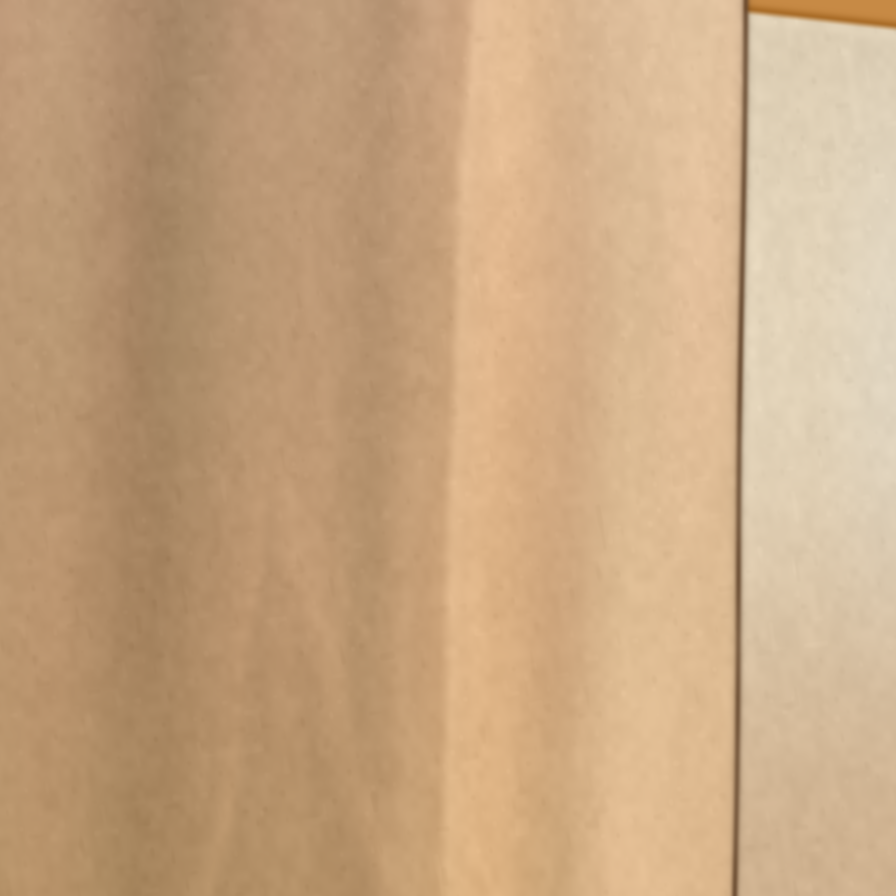
This texture is drawn by a Shadertoy shader. Its source:

```glsl
#define DARK_WOOD vec3(0.625, 0.500, 0.362)
#define MID_WOOD vec3(0.752, 0.608, 0.458)
#define LIGHT_WOOD vec3(0.890, 0.755, 0.600)
#define PALE_TOP vec3(0.885, 0.825, 0.722)
#define PALE_BOTTOM vec3(0.815, 0.700, 0.565)
#define GAP_COLOR vec3(0.360, 0.240, 0.140)
#define BACK_COLOR vec3(0.780, 0.540, 0.270)
#define GRAIN_LEAN 0.028
#define STREAK_AMOUNT 0.22
#define MOTTLE_AMOUNT 0.030

float hash(vec2 p) {
    return fract(sin(dot(p, vec2(127.1, 311.7))) * 43758.5453);
}

float noise(vec2 p) {
    vec2 i = floor(p), f = fract(p);
    f = f * f * (3.0 - 2.0 * f);
    return mix(mix(hash(i), hash(i + vec2(1, 0)), f.x),
               mix(hash(i + vec2(0, 1)), hash(i + vec2(1, 1)), f.x), f.y);
}

float bump(float x, float center, float width) {
    float d = (x - center) / width;
    return exp(-d * d);
}

// Long soft streaks along the grain, centred on zero
float streaks(float g, float y) {
    float sum = 0.0, amp = 0.36, freq = 14.0;
    for (int i = 0; i < 4; i++) {
        sum += amp * (noise(vec2(g * freq, y * (1.5 + 1.5 * float(i)) + freq)) - 0.5);
        freq *= 1.9;
        amp *= 0.75;
    }
    return sum;
}

// Faint pointed growth figure: pale legs around a darker core
float flame(vec2 p) {
    float depth = 0.49 - p.y;
    float wobble = 0.016 * (noise(vec2(p.y * 11.0, 3.0)) - 0.5);
    float left = 0.300 - 0.13 * depth + wobble;
    float right = 0.305 + 0.27 * depth - wobble;
    float fade = smoothstep(0.0, 0.06, depth);
    float legs = bump(p.x, left, 0.009) + bump(p.x, right, 0.018)
               + 0.6 * bump(p.x, 0.31 + 0.50 * depth, 0.008);
    float core = smoothstep(left, left + 0.02, p.x)
               * (1.0 - smoothstep(right - 0.04, right, p.x));
    float patches = 0.2 + 1.1 * noise(p * vec2(14.0, 20.0));
    return fade * (0.11 * legs * patches - 0.10 * core);
}

vec3 mainBoard(vec2 p) {
    float g = p.x + GRAIN_LEAN * (1.0 - p.y);
    g += 0.012 * (noise(vec2(p.x * 4.0, p.y * 5.0)) - 0.5);
    float lower = 1.0 - smoothstep(0.25, 0.75, p.y);

    // Broad bands across the board
    float tone = 0.44 + 0.06 * smoothstep(0.65, 1.0, p.y);
    tone -= 0.36 * bump(g, 0.19, 0.075);
    tone -= 0.14 * bump(g, 0.425, 0.028);
    tone += 0.12 * smoothstep(0.43, 0.50, g);
    tone += 0.25 * smoothstep(0.512, 0.530, g);
    tone += 0.05 * bump(g, 0.530, 0.009) + 0.05 * bump(g, 0.555, 0.035);
    tone -= (0.02 + 0.13 * lower) * bump(g, 0.640, 0.045);
    tone += 0.14 * smoothstep(0.64, 0.74, g);
    tone += STREAK_AMOUNT * streaks(g, p.y) + flame(p);
    tone = clamp(tone, 0.0, 1.03);

    vec3 color = mix(DARK_WOOD, MID_WOOD, min(tone * 2.0, 1.0));
    color = mix(color, LIGHT_WOOD, max(tone * 2.0 - 1.0, 0.0));

    // Warm zone beside the step, paler toward the top
    color += vec3(0.020, -0.004, -0.024) * bump(g, 0.57, 0.07);
    float hue = noise(vec2(g * 14.0, p.y * 3.0 + 9.0)) - 0.5;
    color += hue * vec3(0.012, -0.008, 0.0);
    return color + vec3(-0.008, 0.006, 0.040) * (p.y - 0.45);
}

vec3 paleBoard(vec2 p, float seamDist, float topDist) {
    vec3 color = mix(PALE_BOTTOM, PALE_TOP, smoothstep(0.0, 0.60, p.y));
    color += vec3(-0.005, 0.010, 0.03) * smoothstep(0.90, 1.0, p.x) * bump(p.y, 0.6, 0.3);
    color -= 0.025 * smoothstep(0.75, 1.0, p.y);
    color += 0.015 * bump(seamDist, 0.012, 0.008);
    color += 0.02 * bump(topDist, 0.008, 0.007);
    return color + 0.02 * streaks(p.x, p.y);
}

// Soft blotches and small specks shared by both boards
float mottle(vec2 p) {
    vec2 slant = vec2(p.x + 0.15 * p.y, p.y - 0.12 * p.x);
    float blotch = noise(slant * vec2(58.0, 40.0)) - 0.5;
    float fine = noise(slant * vec2(115.0, 85.0)) - 0.5;
    float speck = smoothstep(0.80, 1.0, noise(slant * vec2(90.0, 65.0) + 17.0));
    float pale = smoothstep(0.82, 1.0, noise(slant * vec2(85.0, 70.0) + 41.0));
    return 0.6 * blotch + 0.8 * fine - 0.6 * speck + 0.5 * pale;
}

void mainImage(out vec4 fragColor, in vec2 fragCoord) {
    vec2 p = fragCoord / iResolution.xy;
    float seam = 0.820 + 0.012 * p.y + 0.001 * sin(p.y * 9.0);
    float seamDist = p.x - seam;
    float topDist = 0.987 - 0.11 * (p.x - 0.832) - p.y;

    // Two boards, with the warm strip behind the shorter one
    float grain = MOTTLE_AMOUNT * mottle(p);
    vec3 right = paleBoard(p, seamDist, topDist) + grain;
    vec3 back = BACK_COLOR - 0.12 * bump(topDist, -0.002, 0.006);
    right = mix(back, right, smoothstep(-0.004, 0.005, topDist));
    vec3 left = mainBoard(p) + grain;
    vec3 color = mix(left, right, smoothstep(-0.004, 0.004, seamDist));

    // Soft dark gap, a little uneven along its length
    float depth = 0.68 + 0.14 * noise(vec2(p.y * 14.0, 5.0));
    color *= 1.0 - 0.06 * bump(seamDist, -0.001, 0.009);
    color = mix(color, GAP_COLOR, depth * bump(seamDist, 0.0, 0.0038));
    fragColor = vec4(clamp(color, 0.0, 1.0), 1.0);
}
```
